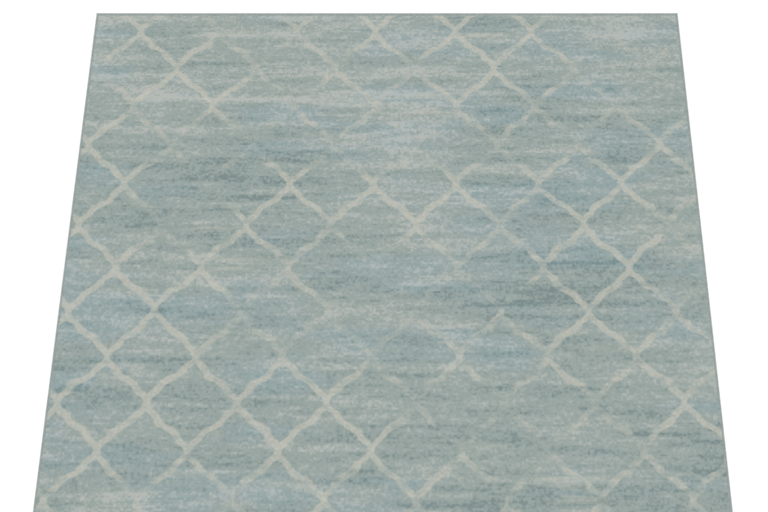
Write a Shadertoy shader that draws this pattern.

```glsl
// A worn trellis rug lying on a white floor, seen in mild perspective.
// A projective map gives flat rug coordinates; a folded cell holds one ogee edge,
// and stretched noise supplies the dyed streaks, pile grain and faded lines.

#define REPEATS     vec2(7.5, 5.87)   // trellis cells across and down
#define PHASE       vec2(0.605, 0.26) // where a crossing falls in a cell
#define LINE_HALF   0.036             // half line width, in cells
#define OGEE        0.034             // sway of the curved edges
#define NOTCH       0.011             // small step halfway along an edge
#define WOBBLE      0.035             // uneven drawing of the trellis
#define WEAR        0.85              // how far the lines fade
#define GRAIN       0.30              // strength of the pile texture
#define TOP_EDGE    0.026             // far edge, measured from the top
#define FAR_SIDES   vec2(0.126, 0.882)
#define NEAR_SIDES  vec2(0.043, 0.954)

const float TAU = 6.2831853;
const vec3 FLOOR_WHITE = vec3(1.0);
const vec3 DEEP_SAGE   = vec3(0.49, 0.555, 0.55);
const vec3 MID_SAGE    = vec3(0.60, 0.65, 0.635);
const vec3 PALE_SAGE   = vec3(0.71, 0.73, 0.71);
const vec3 CREAM       = vec3(0.755, 0.755, 0.71);
const vec3 BINDING     = vec3(0.59, 0.63, 0.62);

float hash(vec2 p) {
    vec3 q = fract(vec3(p.xyx) * 0.1031);
    q += dot(q, q.yzx + 33.33);
    return fract((q.x + q.y) * q.z);
}

float noise(vec2 p) {
    vec2 i = floor(p), f = fract(p);
    f = f * f * (3.0 - 2.0 * f);
    return mix(mix(hash(i), hash(i + vec2(1, 0)), f.x),
               mix(hash(i + vec2(0, 1)), hash(i + vec2(1, 1)), f.x), f.y);
}

float fbm(vec2 p) {
    float sum = 0.0, amp = 0.5;
    for (int i = 0; i < 4; i++) {
        sum += amp * noise(p);
        p = p * 2.03 + 17.7;
        amp *= 0.5;
    }
    return sum / 0.9375;
}

// Distance to the trellis, in cells; crossings sit at whole and half steps.
float trellis(vec2 p) {
    vec2 q = abs(fract(p + 0.5) - 0.5);
    float a = 2.0 * TAU * q.y;
    float x = q.y - OGEE * sin(a) - NOTCH * sin(3.0 * a);
    float slope = 1.0 - 2.0 * TAU * (OGEE * cos(a) + 3.0 * NOTCH * cos(3.0 * a));
    return abs(q.x - x) / sqrt(1.0 + slope * slope);
}

// Dyed wool: broad patches, long weft streaks and short pile grain.
vec3 wool(vec2 rug) {
    float patches = fbm(rug * vec2(4.0, 5.0) + 3.0);
    float streaks = fbm(rug * vec2(9.0, 75.0) + 11.0);
    float threads = noise(rug * vec2(45.0, 190.0) + 5.0);
    float grain = noise(rug * vec2(330.0, 270.0)) + noise(rug * vec2(190.0, 230.0) + 40.0) - 1.0;
    float tone = 0.54 + 0.55 * (patches - 0.5) + 0.75 * (streaks - 0.5)
               + 0.22 * (threads - 0.5) + GRAIN * grain - 0.16 * (rug.y - 0.45);
    tone = clamp(tone, 0.0, 1.0);
    vec3 color = mix(DEEP_SAGE, MID_SAGE, smoothstep(0.0, 0.5, tone));
    color = mix(color, PALE_SAGE, smoothstep(0.45, 1.0, tone));
    float cool = smoothstep(0.5, 0.75, fbm(rug * vec2(6.0, 22.0) + 61.0));
    return color + vec3(-0.015, 0.0, 0.015) * cool;
}

// How much of the cream line survives at a spot.
float survival(vec2 rug) {
    float rubbed = fbm(rug * vec2(6.0, 7.0) + 23.0);
    float flecks = fbm(rug * vec2(60.0, 95.0) + 7.0);
    float kept = smoothstep(0.27, 0.62, rubbed + 0.45 * (flecks - 0.5));
    return mix(1.0, kept, WEAR) * mix(0.72, 1.0, flecks);
}

void mainImage(out vec4 fragColor, in vec2 fragCoord) {
    vec2 uv = fragCoord / iResolution.xy;
    float pixel = 1.0 / iResolution.x;

    // Undo the perspective: rug runs 0..1 across and 0..1 from far to near.
    float t = (1.0 - uv.y - TOP_EDGE) / (1.0 - TOP_EDGE);
    vec2 sides = mix(FAR_SIDES, NEAR_SIDES, t);
    float width = sides.y - sides.x;
    float nearWidth = NEAR_SIDES.y - NEAR_SIDES.x;
    vec2 rug = vec2((uv.x - sides.x) / width, t * nearWidth / width);

    // Trellis with a slightly unsteady hand.
    vec2 sway = vec2(fbm(rug * 13.0 + 31.0), fbm(rug * 13.0 + 71.0)) - 0.5;
    vec2 cell = rug * REPEATS - PHASE + WOBBLE * 2.0 * sway;
    float soft = 0.009 + 0.7 * pixel * REPEATS.x / width;
    float ragged = 0.016 * (noise(rug * vec2(150.0, 170.0)) - 0.5);
    float line = 1.0 - smoothstep(-soft, soft, trellis(cell) + ragged - LINE_HALF);

    // Cream lines and a few smeared weft streaks over the wool.
    vec3 color = wool(rug);
    float smear = smoothstep(0.60, 0.78, fbm(rug * vec2(5.0, 42.0) + 90.0))
                * smoothstep(0.45, 0.65, fbm(rug * 4.0 + 47.0));
    float cream = max(0.82 * line * survival(rug), 0.5 * smear);
    float pile = 0.06 * (noise(rug * vec2(300.0, 260.0) + 13.0) - 0.5);
    color = mix(color, CREAM + pile, cream);

    // Bound edge and floor.
    float drop = (1.0 - uv.y - TOP_EDGE) * iResolution.y / iResolution.x;
    float inside = min(min(uv.x - sides.x, sides.y - uv.x), drop);
    float bound = 1.0 - smoothstep(0.003 - pixel, 0.003 + pixel, inside);
    color = mix(color, BINDING + pile, 0.85 * bound);
    color = mix(FLOOR_WHITE, color, smoothstep(-pixel, pixel, inside));
    fragColor = vec4(color, 1.0);
}
```
